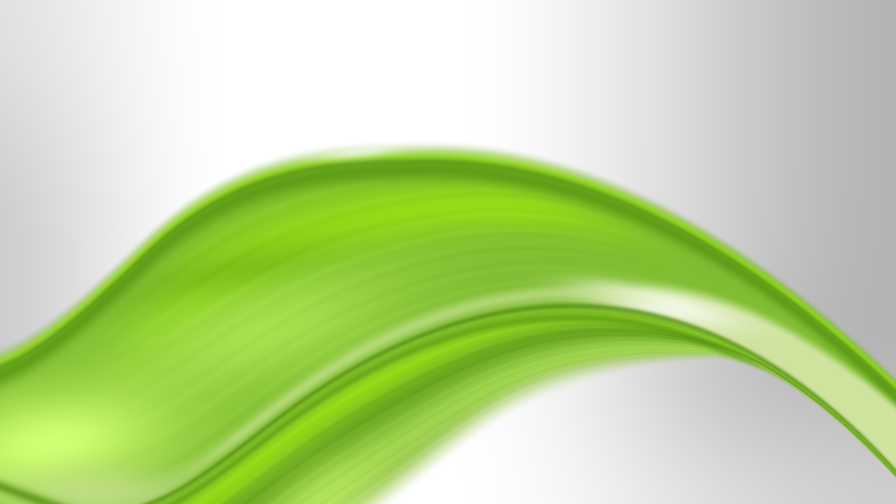
Reproduce this background procedurally as a WebGL 2 fragment shader.

```glsl
#version 300 es
precision highp float;

uniform vec2 u_resolution;
out vec4 fragColor;

const vec3 LEAF = vec3(0.50, 0.74, 0.19);
const vec3 DEEP = vec3(0.34, 0.57, 0.06);
const vec3 LIME = vec3(0.59, 0.88, 0.07);
const vec3 FRESH = vec3(0.67, 0.89, 0.32);
const vec3 LEMON = vec3(0.82, 1.00, 0.45);
const vec3 CREAM = vec3(0.81, 0.89, 0.62);

// Cubic between two knots (x, height, slope), straight beyond them
float arc(float x, vec3 a, vec3 b) {
    float span = b.x - a.x;
    float t = clamp((x - a.x) / span, 0.0, 1.0);
    float u = 1.0 - t;
    float h = a.y * u * u * (1.0 + 2.0 * t) + b.y * t * t * (3.0 - 2.0 * t);
    h += span * t * u * (a.z * u - b.z * t);
    return h + a.z * min(x - a.x, 0.0) + b.z * max(x - b.x, 0.0);
}

float curve(float x, vec3 a, vec3 b, vec3 c, vec3 d) {
    if (x < b.x) return arc(x, a, b);
    return x < c.x ? arc(x, b, c) : arc(x, c, d);
}

float band(float v, float centre, float width) {
    float d = (v - centre) / width;
    return exp(-d * d);
}

// Soft elliptical spot, tilted by an angle
float glow(vec2 p, vec2 centre, vec2 radii, float angle) {
    float c = cos(angle), s = sin(angle);
    vec2 q = mat2(c, -s, s, c) * (p - centre) / radii;
    return exp(-dot(q, q));
}

// Fine silk threads from layered sines
float threads(float v, float x) {
    return 0.6 * sin(v * 75.0 + 3.0 * sin(x * 3.0)) + 0.4 * sin(v * 131.0 - x * 9.0);
}

vec3 backdrop(vec2 p) {
    float right = smoothstep(0.88, 1.85, p.x);
    float left = 1.0 - smoothstep(-0.12, 0.48, p.x);
    float shade = 0.30 * right * (1.0 - 0.35 * smoothstep(0.4, 0.0, p.y));
    shade += 0.22 * left * (1.0 - 0.4 * smoothstep(0.5, 1.0, p.y));
    shade += 0.05 * glow(p, vec2(1.42, 0.22), vec2(0.28, 0.2), 0.0);
    return vec3(1.0 - shade);
}

// Broad upper sheet: s runs from ridge (0) to crest (1)
vec3 upperSheet(vec2 p, float s, float below, float above, float taper) {
    vec3 col = LEAF;
    float body = smoothstep(0.15, 0.45, p.x) * (1.0 - smoothstep(1.0, 1.4, p.x));
    col = mix(col, LIME, 0.85 * body * band(s, 0.66, 0.15));
    col = mix(col, FRESH, 0.9 * glow(p, vec2(0.52, 0.34), vec2(0.28, 0.10), 0.3));
    col = mix(col, DEEP, 0.38 * glow(p, vec2(0.47, 0.465), vec2(0.22, 0.04), 0.25));
    col = mix(col, LEMON, glow(p, vec2(0.10, 0.12), vec2(0.24, 0.10), 0.15));
    col = mix(col, CREAM, 0.7 * glow(p, vec2(0.20, 0.02), vec2(0.20, 0.05), 0.0));
    col += 0.012 * threads(s, p.x) * body;

    // Pale inner face widening to the right
    float reach = mix(0.22, 0.74, clamp((p.x - 1.25) / 0.53, 0.0, 1.0));
    float face = 1.0 - smoothstep(reach - 0.10, reach + 0.07, s);
    col = mix(col, CREAM, face * smoothstep(1.08, 1.36, p.x));
    col = mix(col, vec3(1.0), 0.95 * glow(p, vec2(1.31, 0.395), vec2(0.14, 0.026), -0.22));

    // Crest lines and soft ridge sheen
    col = mix(col, DEEP, 0.75 * band(above, 0.050 * taper, 0.022 * taper));
    col = mix(col, LIME, 0.65 * band(above, 0.020 * taper, 0.010 * taper));
    col = mix(col, DEEP, 0.45 * band(above, 0.034 * taper, 0.005));
    float sheen = smoothstep(0.25, 0.5, p.x) * (1.0 - smoothstep(1.2, 1.45, p.x));
    return mix(col, CREAM, 0.6 * sheen * band(below, 0.027, 0.016));
}

// Folded lower sheet: v runs from ridge (0) to hem (1)
vec3 lowerSheet(vec2 p, float v) {
    vec3 col = mix(LEAF, vec3(0.62, 0.78, 0.34), smoothstep(0.35, 0.9, v));
    col = mix(col, LIME, 0.85 * band(v, 0.17, 0.12) * (1.0 - 0.5 * smoothstep(0.7, 1.2, p.x)));
    col = mix(col, DEEP, 0.55 * band(v, 0.36, 0.11));
    col = mix(col, FRESH, 0.5 * band(v, 0.66, 0.13));
    col = mix(col, LEMON, 0.35 * glow(p, vec2(0.65, 0.0), vec2(0.12, 0.08), 0.6));
    return col + 0.015 * threads(v, p.x);
}

void main() {
    vec2 p = gl_FragCoord.xy / u_resolution.y;
    p.x *= 1.7778 * u_resolution.y / u_resolution.x;
    float crest = curve(p.x, vec3(0.0, 0.305, 0.4), vec3(0.29, 0.53, 0.95),
                        vec3(0.856, 0.713, 0.0), vec3(1.778, 0.248, -0.95));
    float ridge = p.x < 0.3
        ? arc(p.x, vec3(0.0, -0.08, 0.1), vec3(0.3, 0.0, 0.4))
        : curve(p.x, vec3(0.3, 0.0, 0.4), vec3(0.56, 0.174, 0.75),
                vec3(1.134, 0.391, 0.0), vec3(1.778, 0.0625, -1.1));
    float hem = curve(p.x, vec3(0.74, -0.02, 0.75), vec3(0.995, 0.174, 0.62),
                      vec3(1.389, 0.287, 0.08), vec3(1.778, 0.05, -1.05));

    float above = crest - p.y;
    float below = p.y - ridge;
    float s = below / max(crest - ridge, 0.02);
    float v = -below / max(ridge - hem, 0.02);
    float taper = mix(1.0, 0.72, smoothstep(0.9, 1.7, p.x));

    vec3 upper = upperSheet(p, s, below, above, taper);
    vec3 ribbon = mix(lowerSheet(p, v), upper, smoothstep(-0.005, 0.005, below));

    // Twin dark lines along the ridge and a curl in the corner
    ribbon = mix(ribbon, DEEP, 0.75 * band(below, 0.002, 0.006));
    ribbon = mix(ribbon, DEEP, 0.60 * band(below, -0.021, 0.009));
    ribbon = mix(ribbon, DEEP, 0.80 * band(p.y + 0.36 * p.x, 0.035, 0.012));

    // Feathered outline
    float hemBlur = mix(0.065, 0.008, smoothstep(0.85, 1.6, p.x));
    float cover = smoothstep(-0.010, 0.030 * taper * taper, above);
    cover *= smoothstep(-0.25 * hemBlur, hemBlur, p.y - hem);
    vec3 col = mix(backdrop(p), ribbon, cover);
    col = mix(col, vec3(1.0), 0.6 * glow(p, vec2(0.71, 0.697), vec2(0.08, 0.012), 0.1));
    fragColor = vec4(clamp(col, 0.0, 1.0), 1.0);
}
```
